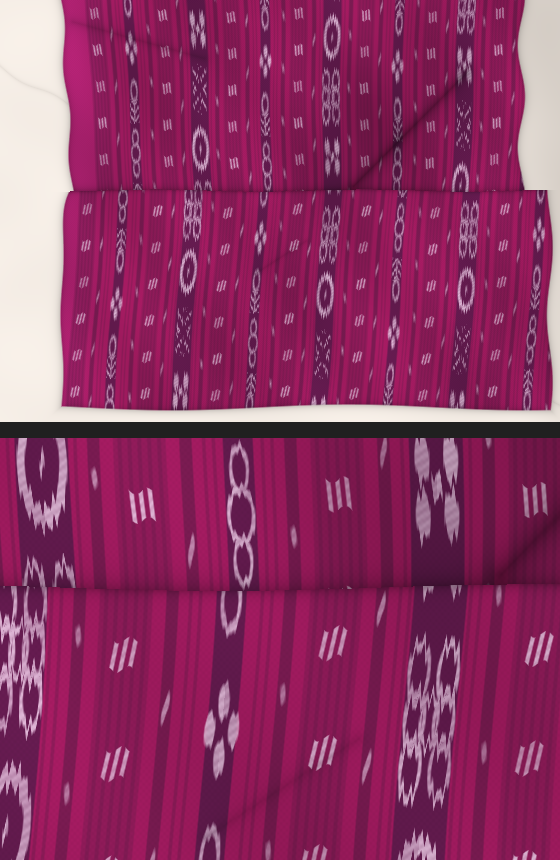
Top: the whole. Bottom: its middle third, enlarged.
Write a Shadertoy shader that draws this pattern.

```glsl
float fill(float d) {
    float px = 5.78 / iResolution.y;
    return clamp(0.5 - d / (1.6 * px), 0.0, 1.0);
}

float ellipse(vec2 p, vec2 r) { return (length(p / r) - 1.0) * r.x; }

float ring(vec2 p, vec2 r, float halfWidth) { return abs(ellipse(p, r)) - halfWidth; }

float segment(vec2 p, vec2 a, vec2 b) {
    vec2 ab = b - a;
    return length(p - a - ab * clamp(dot(p - a, ab) / dot(ab, ab), 0.0, 1.0));
}

// Slanted twigs growing out of a stem
float twigs(vec2 p, float pitch) {
    return abs(mod(p.y - 1.8 * abs(p.x), pitch) - 0.5 * pitch) * 0.49 - 0.009;
}

// Wide band: 0 ring cluster, 1 eye, 2 branches, 3 bow
float wideMotif(vec2 p, float id) {
    vec2 a = abs(p);
    if (id < 0.5) {
        float d = ring(p, vec2(0.04, 0.11), 0.007);
        for (float i = -1.0; i < 1.5; i++)
            d = min(d, ring(vec2(a.x - 0.068, p.y - 0.22 * i), vec2(0.045, 0.13), 0.008));
        return d;
    }
    if (id < 1.5) return min(ring(p, vec2(0.097, 0.25), 0.018), ellipse(p, vec2(0.012, 0.045)));
    if (id < 2.5) return max(twigs(a, 0.19), max(abs(a.x - 0.052) - 0.038, a.y - 0.31));
    return min(ellipse(a - vec2(0.065, 0.13), vec2(0.034, 0.11)), ellipse(p, vec2(0.025, 0.06)));
}

// Narrow band: 0 chain, 1 and 3 leafy arrows, 2 cross
float narrowMotif(vec2 p, float id) {
    vec2 a = abs(p);
    if (id < 0.5) {
        float d = ring(p, vec2(0.056, 0.12), 0.008);
        return min(d, ring(vec2(p.x, a.y - 0.21), vec2(0.038, 0.1), 0.007));
    }
    if (abs(id - 2.0) < 0.5)
        return min(ellipse(vec2(p.x, a.y - 0.13), vec2(0.026, 0.085)),
                   ellipse(vec2(a.x - 0.055, p.y), vec2(0.025, 0.08)));
    if (id > 2.0) p.y = -p.y;
    float leaves = max(min(twigs(p, 0.12), a.x - 0.006), max(a.x - 0.058, abs(p.y + 0.15) - 0.15));
    return min(leaves, ring(p - vec2(0.0, 0.13), vec2(0.04, 0.13), 0.008));
}

vec3 marble(vec2 p) {
    vec3 col = mix(vec3(0.965, 0.935, 0.905), vec3(0.84, 0.81, 0.78), smoothstep(5.8, 7.5, p.x - 0.2 * p.y));
    float vein = abs(p.y - 0.9 - 0.6 * p.x - 0.05 * sin(6.0 * p.x));
    col -= 0.06 * exp(-vein * 40.0);
    return col + 0.01 * sin(2.3 * p.x + sin(1.7 * p.y)) * sin(2.9 * p.y);
}

vec3 cloth(vec2 p, bool lower) {
    // Upper and lower layers run in opposite directions
    float dir = lower ? 1.0 : -1.0;
    float period = lower ? 1.91 : 1.86 - 0.036 * p.y;
    float centre = lower ? 4.56 - 0.068 * (p.y - 2.7) : 4.55;
    float q = (p.x - centre + 0.012 * sin(2.6 * p.y + p.x)) / period;

    // Ground, pinstripes and thin stripes
    float column = floor(2.0 * q);
    float x = (fract(2.0 * q) - 0.5) * 0.5 * period;
    float striped = smoothstep(-1.86, -1.82, q);
    float inner = smoothstep(-1.72, -1.69, q);
    vec3 dark = vec3(0.39, 0.10, 0.28);
    vec3 col = mix(vec3(0.68, 0.13, 0.44), vec3(0.61, 0.10, 0.36), smoothstep(-1.95, -1.5, q));
    float group = fill(abs(x) - 0.12);
    float pins = fill(abs(mod(x + 0.0225, 0.045) - 0.0225) - 0.009);
    col = mix(col, dark, striped * group * (0.34 + 0.25 * pins));
    float side = abs(x);
    float thin = fill(abs(side - 0.21) - 0.028);
    float edging = fill(abs(abs(side - 0.315) - 0.022) - 0.008);
    col = mix(col, dark, inner * max(0.72 * thin, 0.4 * edging));

    // Patterned bands
    float band = round(2.0 * q);
    bool wide = mod(band, 2.0) < 0.5;
    float bx = (q - 0.5 * band) * period;
    col = mix(col, vec3(0.36, 0.10, 0.29), 0.95 * inner * fill(abs(bx) - (wide ? 0.122 : 0.068)));

    int slot = int(clamp(band + 3.0, 0.0, 6.0));
    float phase = lower ? float[7](2.72, 2.90, 1.82, 3.22, 3.12, 3.15, 1.77)[slot]
                        : float[7](2.10, -0.42, 2.28, 1.33, 2.35, 0.08, 2.2)[slot];
    float pitch = wide ? 0.82 : 0.72;
    float n = round((p.y - phase) / pitch);
    float id = mod(dir * n, 4.0);
    vec2 m = vec2(bx, p.y - phase - n * pitch);
    float feather = 0.024 * sin(190.0 * bx) + 0.014 * sin(317.0 * bx + 3.0 * n + band);
    m.y = dir * (m.y + feather * (wide ? 1.0 : 0.4));
    float white = inner * fill(wide ? wideMotif(m, id) : narrowMotif(m, id));

    // Triple dashes and small flecks
    float dashPhase = (lower ? 0.39 : 0.21) + 0.03 * sin(2.1 * column);
    float dy = mod(p.y - dashPhase + 0.25, 0.5) - 0.25;
    float dx = x + (lower ? 0.15 : -0.07) * dy;
    float dash = abs(dx - 0.042 * clamp(round(dx / 0.042), -1.0, 1.0)) - 0.010;
    white = max(white, striped * fill(max(dash, abs(dy + 0.015 * sin(60.0 * x)) - 0.066)));
    float fleckPhase = 0.72 * fract(0.37 * column + 0.23 * sign(x) + 0.4);
    float fy = mod(p.y - fleckPhase, 0.72) - 0.36;
    float fleck = ellipse(vec2(side - 0.21 + 0.15 * fy, fy + 0.02 * sin(150.0 * x)), vec2(0.013, 0.055));
    white = max(white, 0.75 * inner * fill(fleck));

    // Uneven dye and weave
    float wear = 0.78 + 0.09 * sin(7.0 * p.y + 4.0 * column) + 0.06 * sin(140.0 * p.y + 90.0 * p.x);
    col = mix(col, vec3(0.86, 0.72, 0.83), white * wear);
    return col * (1.0 + 0.02 * sin(230.0 * p.x) * sin(210.0 * p.y));
}

void mainImage(out vec4 fragColor, in vec2 fragCoord) {
    // Canvas of 7.68 by 5.78 units, y pointing down
    vec2 p = vec2(fragCoord.x, iResolution.y - fragCoord.y) / iResolution.xy * vec2(7.68, 5.78);
    float fold = 2.61 + 0.015 * sin(2.2 * p.x);
    bool lower = p.y > fold;

    // Wavy outline
    float left = lower ? 0.85 + 0.13 * exp(-4.0 * (p.y - 2.6)) + 0.02 * sin(4.0 * p.y)
                       : 0.84 + 0.06 * p.y + 0.03 * sin(5.0 * p.y);
    float right = lower ? 7.54 + 0.04 * sin(3.4 * p.y + 2.6) : 7.15 + 0.05 * sin(4.5 * p.y + 1.9);
    float outline = max(max(left - p.x, p.x - right), p.y - 5.58 - 0.04 * sin(1.3 * p.x - 1.5));

    vec3 floorCol = marble(p) * (1.0 - 0.2 * exp(-max(outline, 0.0) * 22.0));
    vec3 col = cloth(p, lower);

    // Creases and soft shadows
    float shade = 1.0 + 0.04 * sin(1.7 * p.x + 1.1 * p.y) + 0.03 * sin(4.3 * p.x - 3.1 * p.y);
    if (!lower) {
        shade -= 0.14 * exp(-dot(p - vec2(5.1, 1.9), p - vec2(5.1, 1.9)) * 0.7);
        shade -= 0.30 * exp(-segment(p, vec2(6.4, 1.0), vec2(4.85, 2.55)) * 16.0);
        shade -= 0.16 * exp(-segment(p, vec2(1.0, 0.3), vec2(2.8, 0.8)) * 18.0);
    } else {
        shade -= 0.12 * exp(-segment(p, vec2(4.2, 3.3), vec2(3.5, 3.75)) * 35.0);
    }
    shade -= 0.24 * exp(-abs(p.y - fold) * (lower ? 40.0 : 20.0));
    shade -= 0.18 * exp(outline * 30.0) * step(outline, 0.0);
    fragColor = vec4(mix(floorCol, col * shade, fill(outline)), 1.0);
}
```
